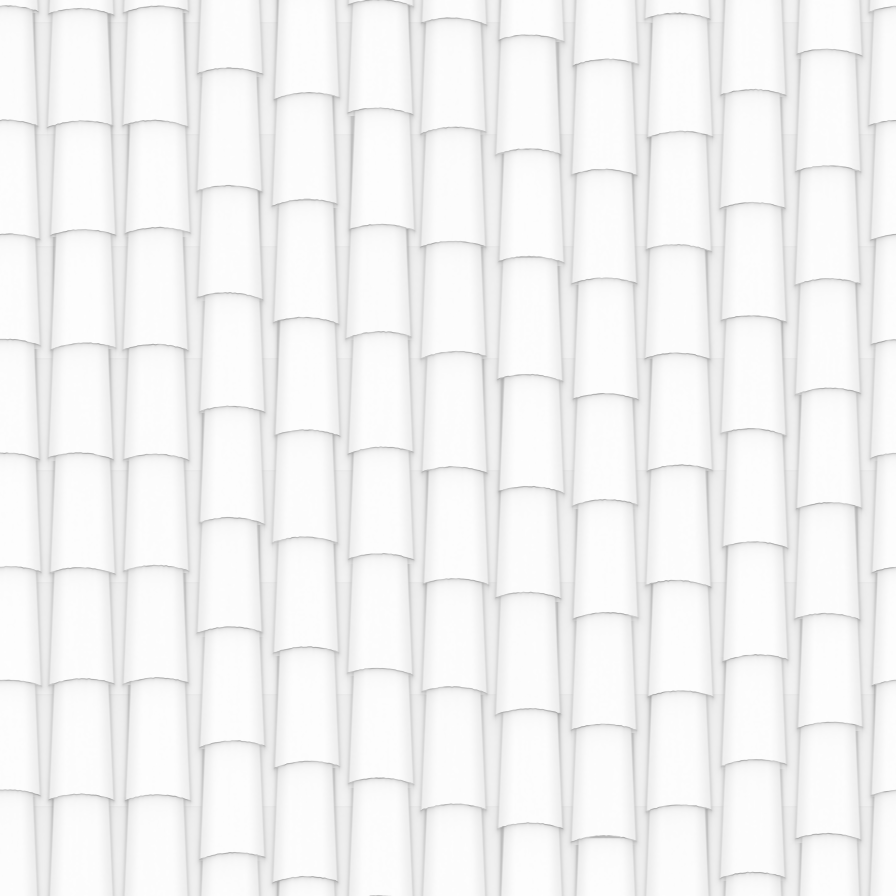
Write a WebGL 1 fragment shader that draws this pattern.

```glsl
precision highp float;
// White barrel roof tiles: 12 columns of 8 overlapping tapered tiles above pale gutters.
// Each column has its own vertical phase; nearby tiles are painted from the bottom up,
// each with soft rounded sides, a thin arched lip and a faint cast shadow.

uniform vec2 u_resolution;

#define COLUMNS 12.0
#define ROWS 8.0
#define COLUMN_SHIFT 0.094   // centre of the first column, in column widths
#define TOP_HALF 0.365       // half width of a tile at its top
#define BOTTOM_HALF 0.435    // half width of a tile at its lip
#define ARCH 0.075           // rise of the lip at its centre
#define LIP 0.015            // thickness of the lip line
#define JITTER 0.075         // vertical scatter of tiles, in rows
#define SIDE_SHADOW 0.036    // strength of the shadow beside a tile
#define LIP_SHADOW 0.10      // strength of the shadow under a lip
#define ROUNDING 0.058       // darkening of the face towards its sides
#define SIDE_BLUR 0.022      // softness of the tile sides

const float ROW_HEIGHT = COLUMNS / ROWS;
const float JOINT = 0.20;    // height of the gutter joints, in rows

float hash(vec2 p) {
  vec3 q = fract(p.xyx * vec3(0.1031, 0.1030, 0.0973));
  q += dot(q, q.yzx + 33.33);
  return fract((q.x + q.y) * q.z);
}

float noise(vec2 p) {
  vec2 i = floor(p), f = fract(p);
  f = f * f * (3.0 - 2.0 * f);
  return mix(mix(hash(i), hash(i + vec2(1.0, 0.0)), f.x),
             mix(hash(i + vec2(0.0, 1.0)), hash(i + vec2(1.0, 1.0)), f.x), f.y);
}

// Vertical phase in rows: a level start, a steady climb, then a steeper fall.
float columnPhase(float column) {
  float k = mod(column, COLUMNS);
  float stepped = -0.312 + 0.172 * min(k - 3.0, 5.0) - 0.34 * max(k - 8.0, 0.0);
  return k < 2.5 ? 0.115 : stepped;
}

// Pale channel between columns, with a faint step at each joint.
float gutter(vec2 p, float aa) {
  float f = fract(p.y / ROW_HEIGHT - JOINT);
  float joint = 1.0 - smoothstep(0.0, 0.012 + aa, f);
  return mix(0.938, 0.956, f) - 0.012 * joint;
}

// Paints one tile and its shadow over the shade below it.
float paintTile(float shade, vec2 p, float column, float row, float aa) {
  vec2 id = vec2(mod(column, COLUMNS), mod(row, ROWS));
  float h1 = hash(id + 3.7), h2 = hash(id + 41.3), h3 = hash(id + 87.9);

  float lipY = (row + columnPhase(column) + JITTER * (h1 - 0.5)) * ROW_HEIGHT;
  float topY = lipY - ROW_HEIGHT - 0.15;
  float t = clamp((p.y - topY) / (lipY - topY), 0.0, 1.0);
  float halfWidth = mix(TOP_HALF, BOTTOM_HALF, t);
  float x = p.x - column - COLUMN_SHIFT - 0.05 * (h2 - 0.5);
  float u = clamp(x / halfWidth, -1.1, 1.1);

  // Signed distances to the sides and to the arched, slightly rough lip.
  float rough = 0.008 * (noise(vec2(x * 30.0, row * 7.0 + column * 13.0)) - 0.5);
  float tilt = 0.03 * (h3 - 0.5) * u;
  float below = p.y - (lipY - ARCH * (1.0 - u * u) + tilt + rough);
  float side = abs(x) - halfWidth;
  float d = max(max(side, below), topY - p.y);

  // Shadow beside the tile, then a tight and a wide one under the lip.
  float beside = SIDE_SHADOW * exp(-max(d, 0.0) / 0.045);
  float drop = max(below, 0.0);
  float under = LIP_SHADOW * exp(-drop / 0.025) + 0.040 * exp(-drop / 0.12);
  under *= exp(-max(side, 0.0) / 0.02);
  shade *= (1.0 - beside * smoothstep(-0.1, 0.0, side)) * (1.0 - under);

  // Rounded face with faint lengthwise streaks and a worn lip.
  float face = 0.990 - ROUNDING * smoothstep(0.50, 1.02, abs(u));
  face += 0.003 * (noise(vec2(x * 24.0 + h1 * 50.0, p.y * 2.0)) - 0.5);
  face += 0.004 * (h2 - 0.5);
  float lip = smoothstep(-LIP - aa, -LIP + aa, below);
  face = mix(face, 0.67 + 0.14 * noise(vec2(x * 14.0 + h3 * 30.0, row)), lip);

  // Crisp lip, blurred sides.
  float cover = 1.0 - smoothstep(-aa, aa, max(below, topY - p.y));
  cover *= 1.0 - smoothstep(-SIDE_BLUR, SIDE_BLUR, side);
  return mix(shade, face, cover);
}

void main() {
  vec2 uv = gl_FragCoord.xy / u_resolution;
  vec2 p = vec2(uv.x, 1.0 - uv.y) * COLUMNS;
  float aa = 0.6 * COLUMNS / min(u_resolution.x, u_resolution.y);

  float shade = gutter(p, aa);
  float nearest = floor(p.x - COLUMN_SHIFT + 0.5);
  for (int i = -1; i <= 1; i++) {
    float column = nearest + float(i);
    float row = ceil(p.y / ROW_HEIGHT - columnPhase(column));
    // Lower tiles first, so each upper tile overlaps the next.
    for (int j = 0; j < 3; j++) {
      shade = paintTile(shade, p, column, row + 1.0 - float(j), aa);
    }
  }

  shade += 0.004 * (noise(p * 30.0) - 0.5);
  gl_FragColor = vec4(vec3(clamp(shade, 0.0, 1.0)), 1.0);
}
```
